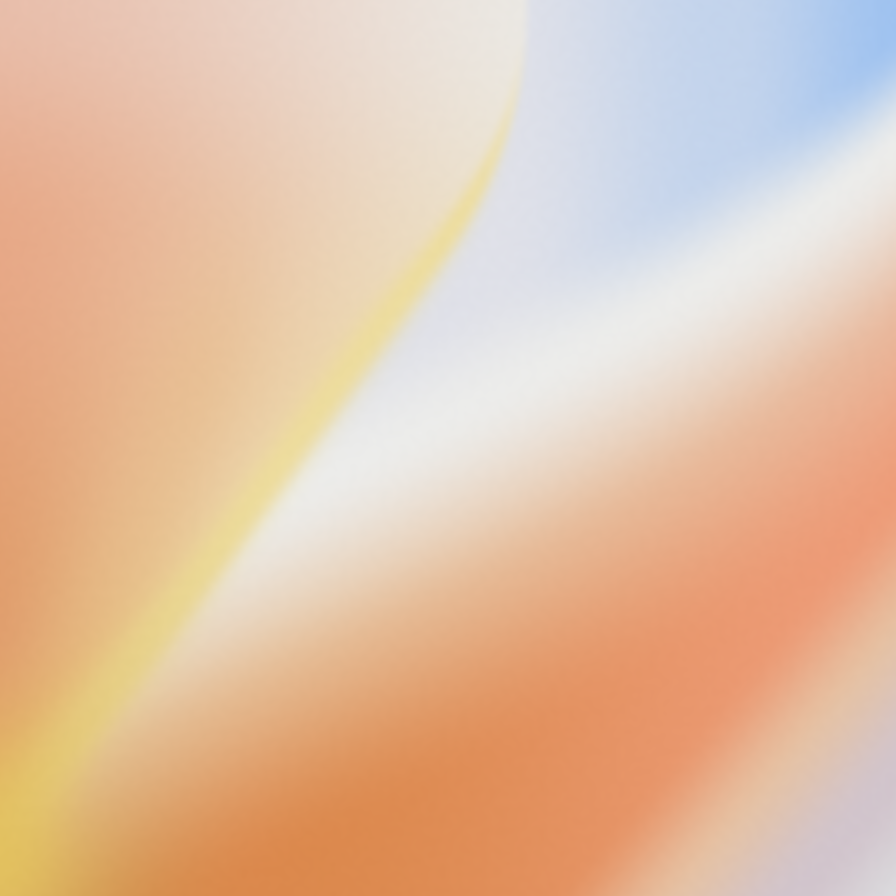
Give the GLSL for this background, as a three.js fragment shader.

```glsl
// Soft abstract backdrop: a peach veil on the left meets a sky-to-orange sweep
// along a curved yellow crease. Each region is a colour ramp driven by signed
// offsets from a few smooth curves; faint gradient noise breaks up banding.

varying vec2 vUv;

const vec3 WHITE = vec3(0.925, 0.925, 0.918);
const vec3 GOLD = vec3(0.89, 0.76, 0.36);
const vec3 CREASE_YELLOW = vec3(0.93, 0.865, 0.60);
const vec3 LAVENDER = vec3(0.82, 0.77, 0.80);

float smoothMin(float a, float b, float k) {
  float h = max(k - abs(a - b), 0.0) / k;
  return min(a, b) - 0.25 * h * h * k;
}

float bell(float x, float width) {
  return exp(-x * x / (width * width));
}

// Three colour stops at 0, mid and 1
vec3 ramp(vec3 a, vec3 b, vec3 c, float mid, float t) {
  vec3 lower = mix(a, b, smoothstep(0.0, mid, t));
  return mix(lower, c, smoothstep(mid, 1.0, t));
}

vec2 hashGradient(vec2 cell) {
  float n = fract(sin(dot(cell, vec2(127.1, 311.7))) * 43758.5);
  return vec2(cos(6.2832 * n), sin(6.2832 * n));
}

float gradientNoise(vec2 p) {
  vec2 i = floor(p);
  vec2 f = p - i;
  vec2 w = f * f * f * (f * (f * 6.0 - 15.0) + 10.0);
  vec2 e = vec2(1.0, 0.0);
  float a = dot(hashGradient(i), f);
  float b = dot(hashGradient(i + e.xy), f - e.xy);
  float c = dot(hashGradient(i + e.yx), f - e.yx);
  float d = dot(hashGradient(i + e.xx), f - e.xx);
  return mix(mix(a, b, w.x), mix(c, d, w.x), w.y);
}

// Horizontal position of the crease at height y
float creaseX(float y) {
  return smoothMin(0.72 * y - 0.022, 0.588, 0.1);
}

// Height of the white band at x
float bandY(float x) {
  return 0.305 + 0.46 * x + 0.08 * pow(x, 5.0);
}

// Peach veil between the left border and the crease
vec3 veil(vec2 p, float crease) {
  vec3 outer = ramp(GOLD, vec3(0.88, 0.62, 0.43), vec3(0.905, 0.66, 0.53), 0.42, p.y / 0.75);
  outer = mix(outer, vec3(0.91, 0.745, 0.67), smoothstep(0.72, 1.02, p.y));
  vec3 inner = ramp(GOLD, vec3(0.925, 0.84, 0.68), vec3(0.92, 0.91, 0.89), 0.52, p.y);
  float across = clamp(p.x / max(crease, 0.04), 0.0, 1.0);
  vec3 color = mix(outer, inner, mix(across, smoothstep(0.0, 1.0, across), 0.5));

  // Faint amber fold
  float foldX = 0.25 - 0.6 * (0.77 - p.y) * (0.77 - p.y) - 0.04 * (0.77 - p.y);
  float foldFade = smoothstep(0.12, 0.4, p.y) * (1.0 - smoothstep(0.55, 0.85, p.y));
  return mix(color, vec3(0.90, 0.73, 0.53), 0.3 * foldFade * bell(p.x - foldX, 0.06));
}

// Sky, white band, orange glow and the cool lower right corner
vec3 sweep(vec2 p) {
  float above = p.y - bandY(p.x);
  vec3 sky = ramp(vec3(0.875, 0.88, 0.91), vec3(0.765, 0.83, 0.925),
                  vec3(0.62, 0.76, 0.94), 0.55, (p.x - 0.55) / 0.47);
  vec3 color = mix(WHITE, sky, smoothstep(-0.01, 0.12, above));

  vec3 peach = mix(vec3(0.90, 0.78, 0.62), vec3(0.91, 0.75, 0.65), p.x);
  vec3 orange = ramp(vec3(0.80, 0.57, 0.29), vec3(0.86, 0.535, 0.30),
                     vec3(0.93, 0.61, 0.47), 0.3, p.x);
  color = mix(color, peach, smoothstep(0.0, 0.22, -above));
  color = mix(color, orange, smoothstep(0.12, 0.42, -above));

  float corner = dot(p - vec2(0.73, 0.0), vec2(0.764, -0.645));
  color = mix(color, vec3(0.90, 0.76, 0.64), smoothstep(-0.09, 0.03, corner));
  color = mix(color, LAVENDER, smoothstep(0.0, 0.12, corner));
  return mix(color, vec3(0.86, 0.86, 0.87), smoothstep(0.12, 0.22, corner));
}

void main() {
  float crease = creaseX(vUv.y);
  float inside = crease - vUv.x;

  // The join is crisp at the top and melts toward the bottom
  float low = 1.0 - smoothstep(0.0, 0.2, vUv.y);
  float lower = 1.0 - smoothstep(0.6, 0.9, vUv.y);
  float softness = 0.008 + 0.016 * lower + 0.06 * low;
  vec3 color = mix(sweep(vUv), veil(vUv, crease), smoothstep(-softness, softness, inside));

  // Yellow light along the crease, pooling in the corner
  float width = 0.008 + 0.02 * lower + 0.025 * (1.0 - smoothstep(0.1, 0.4, vUv.y));
  float strength = (1.0 - smoothstep(0.74, 0.97, vUv.y)) * smoothstep(0.0, 0.5, vUv.y + 0.12);
  vec3 glow = mix(vec3(0.89, 0.80, 0.50), CREASE_YELLOW, smoothstep(0.1, 0.5, vUv.y));
  color = mix(color, glow, 0.85 * strength * bell(inside - 0.4 * width, width));
  color = mix(color, GOLD, 0.8 * bell(length(vUv - vec2(0.0, 0.03)), 0.1));

  color += 0.006 * gradientNoise(vUv * 90.0);
  gl_FragColor = vec4(color, 1.0);
}
```
